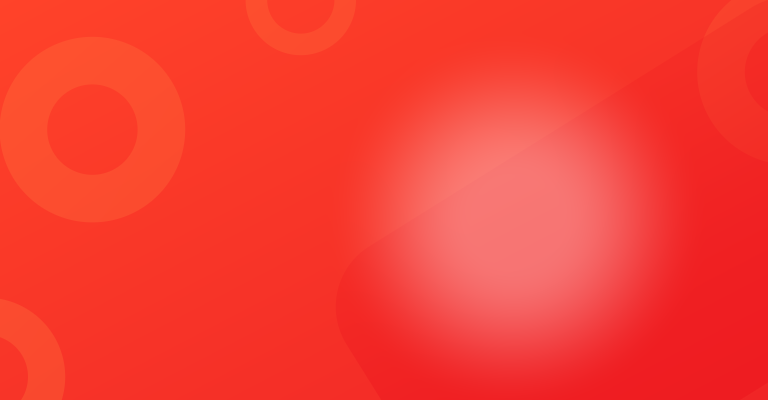
This background is drawn by a Shadertoy shader. Its source:

```glsl
// A warm red diagonal gradient with translucent rings, a tilted rounded
// panel and a soft pale glow. Each layer is a distance function, blended
// from back to front in units of the canvas height.

const vec3 BG_START = vec3(1.0, 0.262, 0.162);   // upper left
const vec3 BG_END = vec3(0.94, 0.145, 0.15);     // lower right
const vec3 RING_COLOR = vec3(1.0, 0.50, 0.25);
const vec3 PANEL_COLOR = vec3(0.93, 0.09, 0.12);
const vec3 GLOW_COLOR = vec3(1.0);

// Rings: centre x, centre y, outer radius, inner radius
const int RING_COUNT = 4;
const vec4 RINGS[RING_COUNT] = vec4[RING_COUNT](
    vec4(0.231, 0.676, 0.232, 0.113),
    vec4(0.752, 1.000, 0.138, 0.084),
    vec4(-0.035, 0.058, 0.198, 0.105),
    vec4(1.975, 0.820, 0.232, 0.113));
const vec2 RING_OPACITY = vec2(0.28, 0.17);      // left, right

const vec2 PANEL_CENTER = vec2(1.617, 0.336);
const vec2 PANEL_HALF = vec2(0.741, 0.4085);
const float PANEL_RADIUS = 0.178;
const float PANEL_ANGLE = 0.5585;
const vec2 PANEL_OPACITY = vec2(0.20, 0.65);     // upper left, lower right

const vec2 GLOW_CENTER = vec2(1.291, 0.444);
const float GLOW_RADIUS = 0.295;
const float GLOW_BLUR = 0.185;
const float GLOW_OPACITY = 0.36;

// Signed distance to a ring
float ringDistance(vec2 p, float outer, float inner) {
    return abs(length(p) - 0.5 * (outer + inner)) - 0.5 * (outer - inner);
}

// Signed distance to a box with rounded corners
float roundedBoxDistance(vec2 p, vec2 halfSize, float radius) {
    vec2 q = abs(p) - halfSize + radius;
    return length(max(q, 0.0)) + min(max(q.x, q.y), 0.0) - radius;
}

// Antialiased coverage of a signed distance
float coverage(float d) {
    return clamp(0.5 - d * iResolution.y, 0.0, 1.0);
}

void mainImage(out vec4 fragColor, in vec2 fragCoord) {
    vec2 uv = fragCoord / iResolution.xy;
    vec2 p = fragCoord / iResolution.y;

    // Diagonal background
    float diagonal = 0.5 * (uv.x + 1.0 - uv.y);
    vec3 color = mix(BG_START, BG_END, diagonal);

    // Rings, fainter to the right
    for (int i = 0; i < RING_COUNT; i++) {
        vec4 ring = RINGS[i];
        float d = ringDistance(p - ring.xy, ring.z, ring.w);
        float opacity = mix(RING_OPACITY.x, RING_OPACITY.y, uv.x);
        color = mix(color, RING_COLOR, opacity * coverage(d));
    }

    // Tilted panel, denser to the lower right
    float c = cos(PANEL_ANGLE), s = sin(PANEL_ANGLE);
    vec2 q = mat2(c, -s, s, c) * (p - PANEL_CENTER);
    float panel = coverage(roundedBoxDistance(q, PANEL_HALF, PANEL_RADIUS));
    float density = mix(PANEL_OPACITY.x, PANEL_OPACITY.y,
                        smoothstep(0.45, 0.95, diagonal));
    color = mix(color, PANEL_COLOR, panel * density);

    // Blurred disc of light
    float glow = 1.0 - smoothstep(GLOW_RADIUS - GLOW_BLUR,
                                  GLOW_RADIUS + GLOW_BLUR,
                                  length(p - GLOW_CENTER));
    color = mix(color, GLOW_COLOR, GLOW_OPACITY * glow);

    fragColor = vec4(color, 1.0);
}
```
